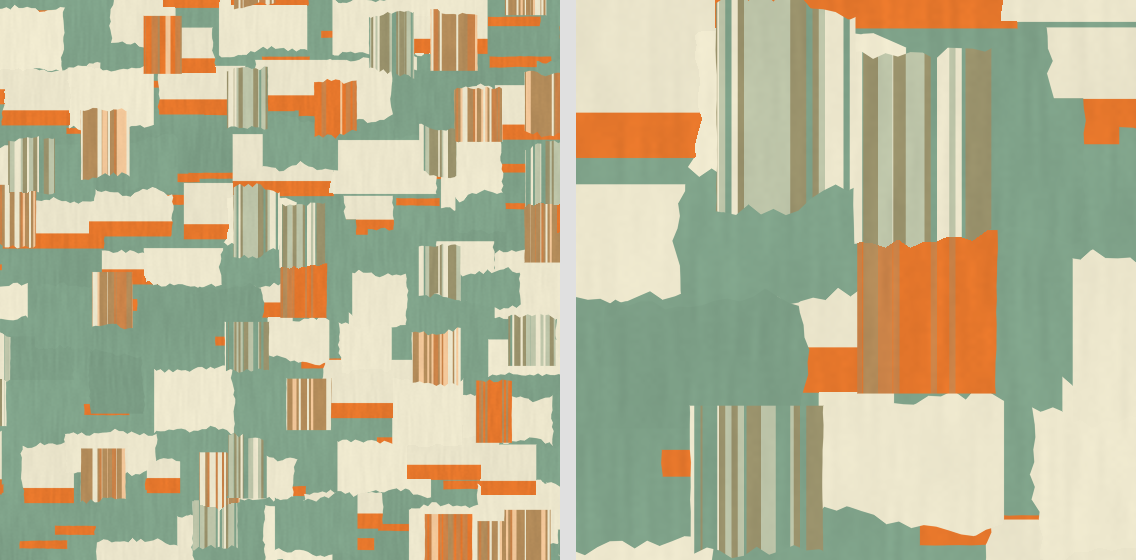
Left, the full canvas; right, a detail of the centre.
A WebGL 1 fragment shader for this pattern:

```glsl
precision highp float;
// Torn paper and cloth collage: sage ground under scattered ragged patches.
// Each layer jitters rough-edged boxes on a grid; some patches carry vertical
// stripes or an orange base band, and a fine upright weave covers everything.

uniform vec2 u_resolution;

const vec3 SAGE = vec3(0.495, 0.632, 0.535);
const vec3 CREAM = vec3(0.925, 0.902, 0.800);
const vec3 ORANGE = vec3(0.900, 0.465, 0.170);
const vec3 TAN = vec3(0.700, 0.545, 0.350);
const vec3 RUST = vec3(0.790, 0.510, 0.280);
const vec3 OLIVE = vec3(0.600, 0.570, 0.420);
const vec3 PALE = vec3(0.740, 0.770, 0.660);
const vec3 PEACH = vec3(0.950, 0.780, 0.600);

struct Layer {
  vec2 cell;      // grid spacing
  float density;  // chance that a cell holds a patch
  vec2 minHalf;   // smallest half size
  vec2 maxHalf;   // largest half size
  vec2 tear;      // raggedness of the sides, and of top and bottom
  float seed;
};

float hash(vec2 p) {
  vec3 q = fract(p.xyx * 0.1031);
  q += dot(q, q.yzx + 33.33);
  return fract((q.x + q.y) * q.z);
}

float noise(vec2 p) {
  vec2 i = floor(p);
  vec2 f = fract(p);
  f *= f * (3.0 - 2.0 * f);
  return mix(mix(hash(i), hash(i + vec2(1.0, 0.0)), f.x),
             mix(hash(i + vec2(0.0, 1.0)), hash(i + 1.0), f.x), f.y);
}

float noise1(float x, float seed) {
  float i = floor(x);
  return mix(hash(vec2(i, seed)), hash(vec2(i + 1.0, seed)), fract(x));
}

// Slow slopes plus small teeth, roughly -1 to 1
float ragged(float t, float seed) {
  return 1.5 * noise1(t * 26.0 + 40.0, seed) + 0.7 * noise1(t * 135.0 + 90.0, seed + 5.0) - 1.1;
}

// Box coverage; the tag decides which edges are torn and which are cut straight
float patchMask(vec2 q, vec2 size, vec2 tear, float tag, float px) {
  float s = tag * 91.0;
  vec2 low = tear * vec2(step(0.4, fract(tag * 13.0)), step(0.45, tag));
  vec2 high = tear * vec2(step(0.4, fract(tag * 29.0)), step(0.3, fract(tag * 5.0)));
  vec2 above = q - size - high * vec2(ragged(q.y, s), ragged(q.x, s + 11.0));
  vec2 below = -q - size - low * vec2(ragged(q.y, s + 23.0), ragged(q.x, s + 37.0));
  vec2 d = max(above, below);
  return 1.0 - smoothstep(-0.7 * px, 0.7 * px, max(d.x, d.y));
}

// Topmost patch of a layer: coverage, tag, height above its base
vec3 scatter(vec2 p, Layer l, float px) {
  vec3 found = vec3(0.0);
  for (int j = -1; j <= 1; j++) {
    for (int i = -1; i <= 1; i++) {
      vec2 id = floor(p / l.cell) + vec2(float(i), float(j));
      vec2 key = id + 17.0 * l.seed;
      if (hash(key) < l.density) {
        vec2 jitter = vec2(hash(key + 71.3), hash(key + 133.7)) - 0.5;
        vec2 grow = vec2(hash(key + 211.1), hash(key + 307.9));
        vec2 size = mix(l.minHalf, l.maxHalf, grow);
        vec2 q = p - (id + 0.5 + 0.6 * jitter) * l.cell;
        float tag = hash(key + 419.3);
        float m = patchMask(q, size, l.tear, tag, px);
        if (m > 0.0 && m >= found.x) found = vec3(m, tag, q.y + size.y);
      }
    }
  }
  return found;
}

vec3 choose(float pick, vec3 cuts, vec3 a, vec3 b, vec3 c, vec3 d) {
  return pick < cuts.x ? a : pick < cuts.y ? b : pick < cuts.z ? c : d;
}

// Upright bands of mixed width in an orange, tan or sage scheme
vec3 stripeTone(float x, float tag) {
  float wide = floor(x * 115.0);
  float thin = floor(x * 270.0);
  float band = hash(vec2(wide, 3.0)) < 0.45 ? wide + 500.0 : thin;
  float pick = hash(vec2(band, floor(tag * 50.0)));
  float kind = fract(tag * 7.0);
  if (kind < 0.2) return choose(pick, vec3(0.66, 0.84, 0.90), ORANGE, RUST, TAN, PEACH);
  if (kind < 0.56) return choose(pick, vec3(0.48, 0.62, 0.87), TAN, RUST, CREAM, PEACH);
  return choose(pick, vec3(0.38, 0.54, 0.80), PALE, SAGE, OLIVE, CREAM);
}

vec3 stripes(float x, float tag, float px) {
  vec3 sum = vec3(0.0);
  for (int i = 0; i < 4; i++) sum += stripeTone(x + (float(i) - 1.5) * 0.25 * px, tag);
  return sum * 0.25;
}

void main() {
  float px = 1.0 / min(u_resolution.x, u_resolution.y);
  vec2 p = gl_FragCoord.xy * px;
  Layer bars = Layer(vec2(0.111, 0.083), 0.42, vec2(0.035, 0.005), vec2(0.058, 0.011), vec2(0.002, 0.001), 1.0);
  Layer papers = Layer(vec2(0.145, 0.110), 0.66, vec2(0.042, 0.028), vec2(0.095, 0.060), vec2(0.006, 0.011), 2.0);
  Layer cloths = Layer(vec2(0.160, 0.130), 0.28, vec2(0.040, 0.030), vec2(0.075, 0.060), vec2(0.005, 0.012), 3.0);
  Layer ribbons = Layer(vec2(0.083, 0.110), 0.27, vec2(0.032, 0.040), vec2(0.044, 0.060), vec2(0.001, 0.012), 4.0);

  // Ground and loose orange bars
  vec3 color = SAGE * (0.97 + 0.06 * noise(p * 7.0));
  color = mix(color, ORANGE, scatter(p, bars, px).x);

  // Cream papers, some with an orange base band
  vec3 hit = scatter(p, papers, px);
  float base = step(hit.y, 0.4) * (1.0 - smoothstep(-0.7 * px, 0.7 * px, hit.z - 0.027));
  color = mix(color, mix(CREAM * (0.985 + 0.03 * hit.y), ORANGE, base), hit.x);

  // Sage cloths, then striped ribbons
  hit = scatter(p, cloths, px);
  color = mix(color, SAGE * (0.96 + 0.07 * hit.y), hit.x);
  hit = scatter(p, ribbons, px);
  color = mix(color, stripes(p.x, hit.y, px), hit.x);

  // Woven grain, weaker on the light tones
  float sway = 0.004 * noise(p * 18.0);
  float weave = noise(vec2((p.x + sway) * 210.0, p.y * 28.0)) - 0.5;
  float grain = noise(p * 300.0) - 0.5;
  color *= 1.0 + (0.085 * weave + 0.03 * grain) * (1.25 - color.g);
  gl_FragColor = vec4(color, 1.0);
}
```
